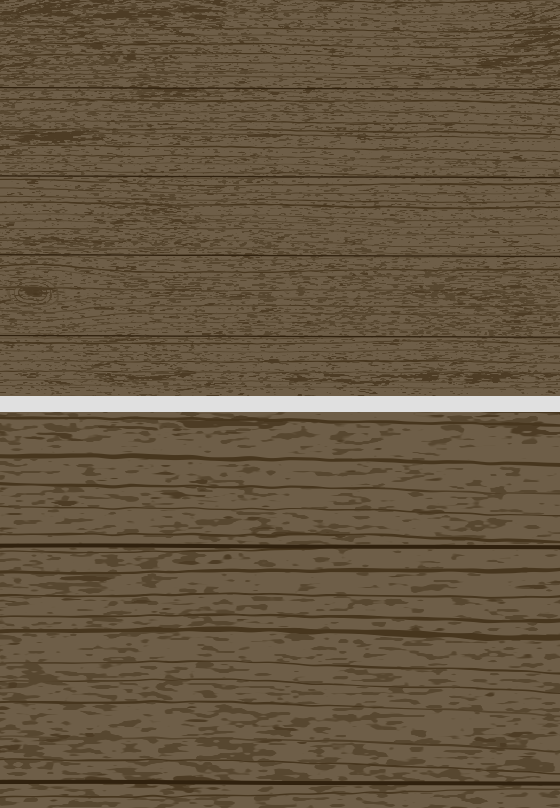
Top: the whole. Bottom: its middle third, enlarged.
Reproduce this texture procedurally as a WebGL 1 fragment shader.

```glsl
precision highp float;
// Weathered brown timber: five horizontal planks with fine grain, worn streaks and a knot.

uniform vec2 u_resolution;

const vec3 WOOD = vec3(0.432, 0.370, 0.282);
const vec3 INK = vec3(0.270, 0.203, 0.110);
const vec3 GAP = vec3(0.190, 0.130, 0.055);

// Lengths are fractions of the canvas height.
const vec4 SEAMS = vec4(0.779, 0.556, 0.357, 0.153); // heights at the left edge
const float SEAM_TILT = 0.005;
const float SEAM_HALF_WIDTH = 0.0017;
const float GRAIN_ROWS = 46.0;
const float GRAIN_HALF_WIDTH = 0.0009;
const float SPECKLE_STRENGTH = 0.55;
const float WEAR_STRENGTH = 0.80;
const vec2 KNOT = vec2(0.083, 0.261);
const float KNOT_RADIUS = 0.100;

float hash(vec2 p) {
  vec3 q = fract(p.xyx * vec3(0.1031, 0.1030, 0.0973));
  q += dot(q, q.yzx + 33.33);
  return fract((q.x + q.y) * q.z);
}

float noise(vec2 p) {
  vec2 i = floor(p), f = fract(p);
  f = f * f * (3.0 - 2.0 * f);
  return mix(mix(hash(i), hash(i + vec2(1.0, 0.0)), f.x),
             mix(hash(i + vec2(0.0, 1.0)), hash(i + 1.0), f.x), f.y);
}

// Antialiased coverage of a line at distance d, also when thinner than a pixel.
float stroke(float d, float halfWidth, float px) {
  float w = max(halfWidth, 0.5 * px);
  return clamp((w - abs(d)) / px + 0.5, 0.0, 1.0) * min(1.0, 2.0 * halfWidth / px);
}

float spot(vec2 p, vec2 center, vec2 radius) {
  vec2 d = (p - center) / radius;
  return exp(-dot(d, d));
}

// Where the planks are rough, from top to bottom.
float wearMask(vec2 p) {
  float m = 0.95 * spot(p, vec2(0.20, 0.96), vec2(0.42, 0.055));
  m += 0.45 * spot(p, vec2(0.10, 0.86), vec2(0.40, 0.050));
  m += 1.00 * spot(p, vec2(1.40, 0.90), vec2(0.13, 0.080));
  m += 0.60 * spot(p, vec2(1.10, 0.82), vec2(0.30, 0.025));
  m += 0.95 * spot(p, vec2(0.50, 0.768), vec2(0.25, 0.012));
  m += 0.80 * spot(p, vec2(0.08, 0.655), vec2(0.17, 0.030));
  m += 0.95 * spot(p, vec2(0.50, 0.655), vec2(0.25, 0.009));
  m += 0.55 * spot(p, vec2(0.37, 0.450), vec2(0.15, 0.040));
  m += 0.90 * spot(p, vec2(0.15, 0.388), vec2(0.35, 0.008));
  m += 0.65 * spot(p, vec2(0.42, 0.270), vec2(0.10, 0.025));
  m += 0.65 * spot(p, vec2(1.18, 0.260), vec2(0.16, 0.020));
  m += 0.75 * spot(p, vec2(1.33, 0.200), vec2(0.08, 0.030));
  m += 0.50 * spot(p, KNOT, vec2(0.13, 0.055));
  m += 1.00 * spot(p, vec2(1.00, 0.045), vec2(1.10, 0.013));
  return min(m, 1.0);
}

// Ragged streaks that spread with the wear mask.
float wornStreaks(vec2 p, float wear) {
  float arch = 0.05 * sin(4.65 * p.x) * smoothstep(0.76, 0.90, p.y);
  vec2 q = vec2(p.x, p.y - arch + 0.03 * noise(p * vec2(3.0, 6.0)));
  float n = 0.38 * noise(q * vec2(13.0, 110.0)) + 0.34 * noise(q * vec2(36.0, 240.0) + 19.0)
          + 0.28 * noise(q * vec2(95.0, 420.0) + 47.0);
  float limit = 0.74 - 0.25 * wear;
  return smoothstep(limit - 0.03, limit + 0.03, n);
}

// Short thin dashes of open pores, denser in broad patches.
float speckle(vec2 p, float wear) {
  float n = 0.6 * noise(p * vec2(62.0, 370.0)) + 0.4 * noise(p * vec2(150.0, 480.0) + 71.0);
  float patches = noise(p * vec2(2.5, 11.0) + 5.0);
  float limit = 0.75 - 0.20 * patches - 0.10 * wear;
  return smoothstep(limit - 0.05, limit + 0.05, n);
}

// Long wavering grain lines that part around the knot.
float grainLines(vec2 p, float plank, float px) {
  vec2 k = (p - KNOT) * vec2(1.0, 1.9);
  float bulge = plank == 3.0 ? 0.55 * exp(-dot(k, k) / 0.025) : 0.0;
  float y = p.y - (p.y - KNOT.y) * bulge;
  y += 0.022 * noise(vec2(1.8 * p.x + 9.0 * plank, 5.0 * p.y));
  y += 0.004 * noise(vec2(9.0 * p.x, 25.0 * p.y)) + 0.0015 * noise(vec2(60.0 * p.x, plank));
  float row = floor(y * GRAIN_ROWS);
  float seed = hash(vec2(row, plank + 3.0));
  float d = (fract(y * GRAIN_ROWS) - mix(0.2, 0.8, seed)) / GRAIN_ROWS;
  float weight = hash(vec2(row + 31.0, plank));
  float along = noise(vec2(2.2 * p.x + 7.0 * row, row));
  float ragged = 0.7 + 0.6 * noise(vec2(40.0 * p.x, row));
  float halfWidth = GRAIN_HALF_WIDTH * ragged * (0.6 + 1.8 * weight * weight * (0.4 + along));
  return stroke(d, halfWidth, px) * smoothstep(-0.05, 0.4, along + 0.3 * weight);
}

// Oval growth rings around a dark heart.
float knotRings(vec2 p) {
  vec2 k = (p - KNOT) * vec2(1.0, 1.75);
  float r = length(k) + 0.014 * (noise(p * 38.0) - 0.5);
  float rings = smoothstep(0.35, 0.9, sin(r * 400.0)) * (0.4 + 0.6 * noise(p * 60.0));
  float heart = 1.0 - smoothstep(0.014, 0.024, r);
  heart *= 0.6 + 0.4 * noise(p * vec2(90.0, 240.0));
  return max(0.9 * rings * (1.0 - smoothstep(0.4, 1.0, r / KNOT_RADIUS)), heart);
}

void main() {
  float px = 1.0 / u_resolution.y;
  vec2 p = gl_FragCoord.xy * px;

  // Seams, and the plank index counted from the top
  float tilted = p.y + SEAM_TILT * p.x / 1.414 + 0.0012 * (noise(vec2(7.0 * p.x, 2.0)) - 0.5);
  float plank = 0.0, seam = 0.0;
  for (int i = 0; i < 4; i++) {
    plank += step(tilted, SEAMS[i]);
    seam = max(seam, stroke(tilted - SEAMS[i], SEAM_HALF_WIDTH, px));
  }

  // Layers of ink over the wood
  float wear = wearMask(p);
  float ink = SPECKLE_STRENGTH * speckle(p + vec2(0.0, plank), wear);
  ink = max(ink, WEAR_STRENGTH * wornStreaks(p, wear));
  ink = max(ink, 0.95 * grainLines(p, plank, px));
  ink = max(ink, knotRings(p));
  gl_FragColor = vec4(mix(mix(WOOD, INK, ink), GAP, seam), 1.0);
}
```
